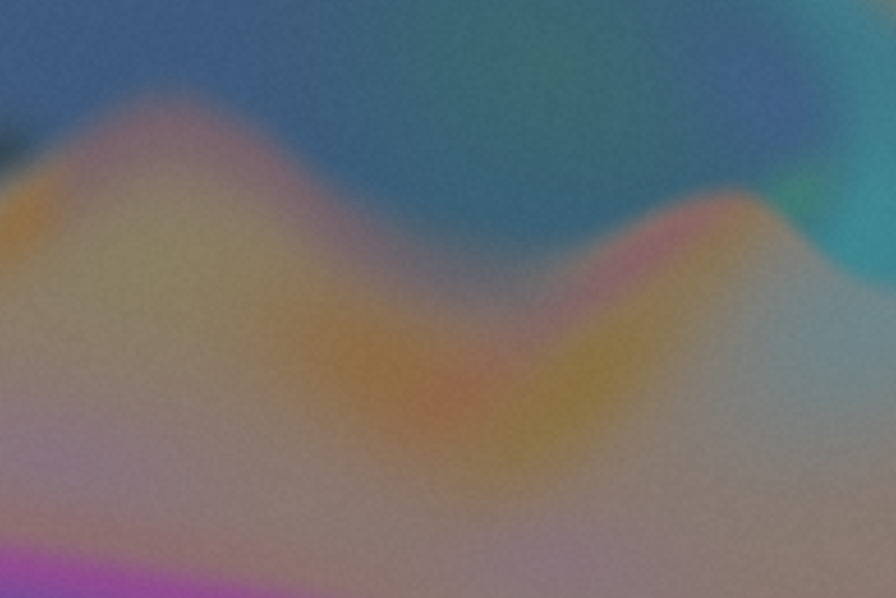
A WebGL 1 fragment shader for this background:

```glsl
precision highp float;
uniform vec2 u_resolution;

const float ASPECT = 1.5;
const float GRAIN_SCALE = 130.0;
const float GRAIN_AMOUNT = 0.016;

// Sky colours
const vec3 BLUE = vec3(0.245, 0.355, 0.49);
const vec3 TEAL = vec3(0.235, 0.41, 0.435);
const vec3 DEEP_BLUE = vec3(0.225, 0.375, 0.465);
const vec3 RIGHT_BLUE = vec3(0.25, 0.38, 0.52);
const vec3 ARC_BLUE = vec3(0.245, 0.475, 0.54);
const vec3 CYAN = vec3(0.24, 0.53, 0.57);
const vec3 GREEN = vec3(0.26, 0.52, 0.45);
const vec3 CORNER_GREY = vec3(0.42, 0.47, 0.45);
const vec3 SHADOW = vec3(0.20, 0.27, 0.30);

// Ground colours
const vec3 TAUPE = vec3(0.54, 0.47, 0.43);
const vec3 OLIVE = vec3(0.535, 0.49, 0.385);
const vec3 MAUVE = vec3(0.53, 0.45, 0.49);
const vec3 SLATE = vec3(0.43, 0.52, 0.54);
const vec3 ORANGE = vec3(0.56, 0.42, 0.25);
const vec3 RUST = vec3(0.58, 0.39, 0.27);
const vec3 OCHRE = vec3(0.54, 0.44, 0.24);
const vec3 SMOKE = vec3(0.34, 0.39, 0.43);
const vec3 PLUM = vec3(0.45, 0.37, 0.425);
const vec3 PINK = vec3(0.54, 0.37, 0.40);
const vec3 ROSE = vec3(0.56, 0.41, 0.43);
const vec3 MAGENTA = vec3(0.58, 0.28, 0.57);
const vec3 VIOLET = vec3(0.44, 0.29, 0.60);

// Horizon: each bump is centre, width, height
const float HORIZON = 0.61;
const vec3 LEFT_HILL = vec3(0.28, 0.31, 0.25);
const vec3 VALLEY = vec3(0.97, 0.15, -0.03);
const vec3 RIGHT_HILL = vec3(1.24, 0.25, 0.08);
const float RIGHT_DROP = 0.11;
const float WISP_HEIGHT = 0.018;

// Disc of blue bounded by the cyan arc
const vec2 ARC_CENTRE = vec2(1.15, 0.78);
const float ARC_RADIUS = 0.255;
const float ARC_BLUR = 0.08;

float hash(vec2 p) {
  vec3 q = fract(p.xyx * 0.1031);
  q += dot(q, q.yzx + 33.33);
  return fract((q.x + q.y) * q.z);
}

float noise(vec2 p) {
  vec2 i = floor(p), f = fract(p);
  f *= f * (3.0 - 2.0 * f);
  vec2 e = vec2(1.0, 0.0);
  return mix(mix(hash(i), hash(i + e), f.x), mix(hash(i + e.yx), hash(i + 1.0), f.x), f.y);
}

float bell(float x) { return exp(-x * x); }
float bump(float x, vec3 b) { return b.z * bell((x - b.x) / b.y); }

// Soft elliptical spot, turned by an angle
float glow(vec2 p, vec2 centre, vec2 radius, float angle) {
  float c = cos(angle), s = sin(angle);
  vec2 q = p - centre;
  q = vec2(c * q.x + s * q.y, c * q.y - s * q.x) / radius;
  return exp(-dot(q, q));
}

float horizon(float x) {
  float wisps = (noise(vec2(x * 16.0, 3.0)) - 0.5) * (1.0 - smoothstep(0.8, 1.0, x));
  return HORIZON + bump(x, LEFT_HILL) + bump(x, VALLEY) + bump(x, RIGHT_HILL)
    - RIGHT_DROP * smoothstep(1.22, 1.45, x) + WISP_HEIGHT * wisps;
}

vec3 skyColour(vec2 p) {
  vec3 col = mix(BLUE, DEEP_BLUE, smoothstep(0.4, 0.8, p.x));
  col = mix(col, TEAL, 0.9 * glow(p, vec2(0.94, 0.89), vec2(0.29, 0.18), -0.3));
  col = mix(col, RIGHT_BLUE, glow(p, vec2(1.30, 0.83), vec2(0.22, 0.12), -0.7));
  // Cyan beyond the arc, green where it meets the hill
  float arc = smoothstep(-ARC_BLUR, ARC_BLUR, distance(p, ARC_CENTRE) - ARC_RADIUS);
  vec3 rimLight = mix(ARC_BLUE, CYAN, glow(p, vec2(1.45, 0.62), vec2(0.16, 0.15), 0.0));
  col = mix(col, rimLight, arc * smoothstep(1.12, 1.36, p.x));
  col = mix(col, GREEN, 0.7 * glow(p, vec2(1.33, 0.67), vec2(0.08, 0.055), 0.6));
  col = mix(col, CORNER_GREY, glow(p, vec2(1.52, 1.02), vec2(0.12, 0.06), -0.7));
  return mix(col, SHADOW, 0.8 * glow(p, vec2(0.0, 0.735), vec2(0.07, 0.06), 0.0));
}

vec3 groundColour(vec2 p, float depth) {
  vec3 col = mix(TAUPE, OLIVE, glow(p, vec2(0.29, 0.56), vec2(0.40, 0.20), 0.0));
  col = mix(col, MAUVE, glow(p, vec2(0.08, 0.23), vec2(0.30, 0.12), -0.2));
  col = mix(col, MAUVE, 0.85 * glow(p, vec2(0.90, 0.07), vec2(0.28, 0.11), -0.2));
  col = mix(col, SLATE, glow(p, vec2(1.47, 0.47), vec2(0.30, 0.20), 0.5));
  // Warm valley
  col = mix(col, ORANGE, 0.9 * glow(p, vec2(0.65, 0.385), vec2(0.23, 0.13), -0.4));
  col = mix(col, OCHRE, 0.9 * glow(p, vec2(0.97, 0.36), vec2(0.25, 0.10), 0.75));
  col = mix(col, OCHRE, 0.5 * glow(p, vec2(1.20, 0.60), vec2(0.13, 0.06), 0.75));
  col = mix(col, RUST, 0.6 * glow(p, vec2(0.77, 0.34), vec2(0.13, 0.07), 0.6));
  col = mix(col, ORANGE, 0.8 * glow(p, vec2(0.04, 0.63), vec2(0.14, 0.06), 0.8));
  // Plum rim on the left, pink streak on the right, smoke in the dip
  float rim = smoothstep(0.03, 0.17, p.x) * (1.0 - smoothstep(0.75, 1.0, p.x));
  col = mix(col, PLUM, 0.85 * rim * bell((depth - 0.06) / 0.105));
  col = mix(col, PINK, 0.8 * glow(p, vec2(1.06, 0.565), vec2(0.25, 0.045), 0.6));
  col = mix(col, SMOKE, 0.85 * bell((depth - 0.04) / 0.09) * bell((p.x - 0.79) / 0.18));
  // Magenta light in the lower left corner
  float slope = p.y + 0.17 * p.x;
  col = mix(col, ROSE, 0.6 * bell((slope - 0.13) / 0.05) * (1.0 - smoothstep(0.3, 0.9, p.x)));
  float light = (1.0 - smoothstep(0.05, 0.13, slope)) * (1.0 - smoothstep(0.4, 0.8, p.x));
  col = mix(col, MAGENTA, 0.95 * light);
  return mix(col, VIOLET, 0.9 * glow(p, vec2(0.0, -0.02), vec2(0.24, 0.05), -0.1));
}

void main() {
  vec2 p = gl_FragCoord.xy / u_resolution * vec2(ASPECT, 1.0);
  float depth = horizon(p.x) - p.y;
  float softness = mix(0.085, 0.04, smoothstep(0.82, 1.12, p.x));
  vec3 col = mix(skyColour(p), groundColour(p, depth), smoothstep(-0.025, softness, depth));
  gl_FragColor = vec4(col + GRAIN_AMOUNT * (noise(p * GRAIN_SCALE) - 0.5), 1.0);
}
```
